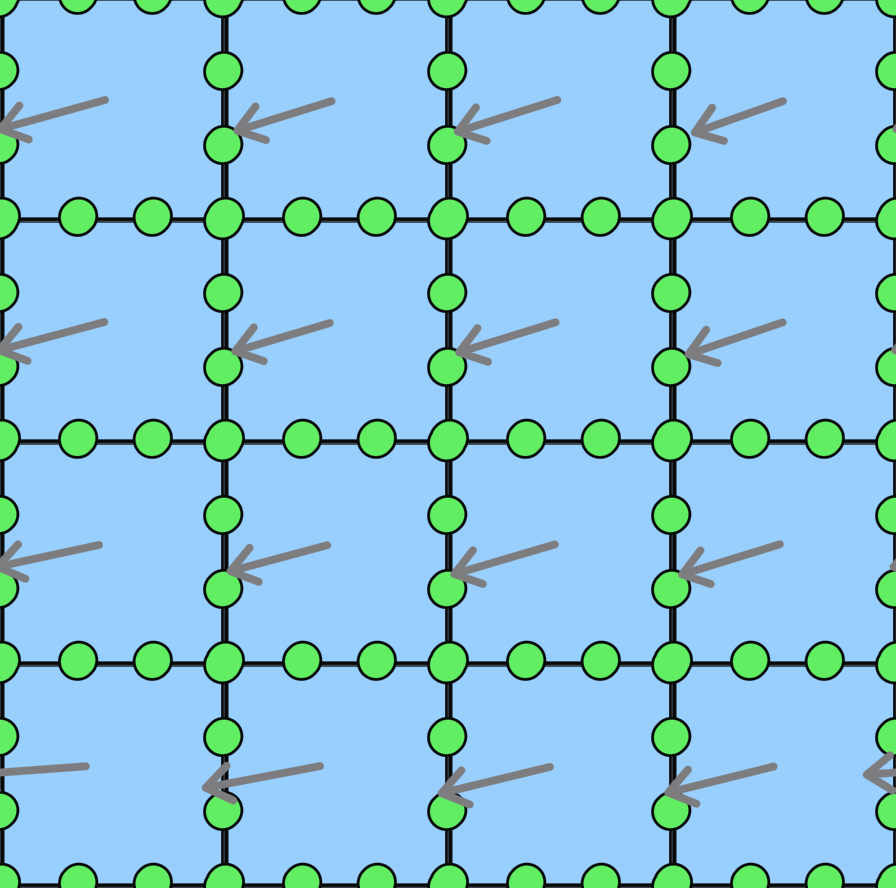
This pattern is drawn by a WebGL 2 fragment shader. Its source:

```glsl
#version 300 es
precision highp float;
// Square grid of black lines beaded with green nodes, one grey flow arrow per cell, on pale blue.

#define REPEATS 4.0        // cells across and down
#define NODE_RADIUS 0.0865 // outer radius, in cell widths
#define OUTLINE 0.0125     // dark rim of a node
#define ROW_LINE 0.0118    // half width of horizontal lines
#define COLUMN_LINE 0.0165 // half width of vertical lines
#define STRIPE 0.003       // half width of the grey streak in a line
#define ARROW_WIDTH 0.0175 // half width of the arrow stroke
#define HEAD_LENGTH 0.135
#define HEAD_ANGLE 0.62
#define JITTER 0.022       // random shift of the arrow tips

uniform vec2 u_resolution;
out vec4 fragColor;

const vec3 SKY = vec3(0.60, 0.81, 1.00);
const vec3 GREEN = vec3(0.385, 0.935, 0.385);
const vec3 INK = vec3(0.03, 0.04, 0.04);
const vec3 STREAK = vec3(0.24, 0.27, 0.29);
const vec3 GREY = vec3(0.49, 0.49, 0.50);

vec2 hash22(vec2 p) {
  vec3 h = fract(p.xyx * vec3(0.1031, 0.1030, 0.0973));
  h += dot(h, h.yzx + 33.33);
  return fract((h.xx + h.yz) * h.zy);
}

float segment(vec2 p, vec2 a, vec2 b) {
  vec2 pa = p - a, ba = b - a;
  return length(pa - ba * clamp(dot(pa, ba) / dot(ba, ba), 0.0, 1.0));
}

vec2 rotate(vec2 v, float a) {
  float c = cos(a), s = sin(a);
  return vec2(c * v.x - s * v.y, s * v.x + c * v.y);
}

float coverage(float d, float pixel) {
  return clamp(0.5 - d / pixel, 0.0, 1.0);
}

// Distance to the nearest repeat of a node: two discs slightly out of register
float node(vec2 p, vec2 centre, vec2 metric) {
  vec2 d = p - centre;
  d = (d - round(d)) * metric;
  vec2 slip = vec2(0.003, -0.003);
  return min(length(d - slip), length(d + slip)) - NODE_RADIUS;
}

// Arrow of one cell: it drifts left and flattens toward the lower left cells
float arrow(vec2 p, vec2 cell, vec2 metric) {
  vec2 id = mod(cell, REPEATS);
  vec2 t = id / (REPEATS - 1.0);
  float low = t.y * t.y * t.y;
  float corner = low * pow(1.0 - t.x, 4.0);
  vec2 wobble = hash22(id + 7.0) - 0.5;

  vec2 tail = vec2(0.472 + 0.022 * t.x - 0.036 * low - 0.05 * corner, 0.453);
  vec2 tip = vec2(0.018 + 0.065 * t.x - 0.10 * low - 0.04 * corner,
                  0.584 + 0.012 * t.x - 0.022 * low - 0.07 * corner);
  tail += wobble * vec2(0.5, 0.3) * JITTER;
  tip += wobble.yx * vec2(2.0, 0.4) * JITTER;

  p = (p - cell) * metric;
  tail *= metric;
  tip *= metric;
  vec2 barb = normalize(tail - tip) * HEAD_LENGTH;
  float d = segment(p, tip, tail);
  d = min(d, segment(p, tip, tip + rotate(barb, HEAD_ANGLE)));
  d = min(d, segment(p, tip, tip + rotate(barb, -HEAD_ANGLE)));
  return d - ARROW_WIDTH;
}

void main() {
  // Cell coordinates, with y running downward
  vec2 uv = gl_FragCoord.xy / u_resolution;
  vec2 p = vec2(uv.x, 1.0 - uv.y) * REPEATS;
  vec2 metric = vec2(1.0, u_resolution.y / u_resolution.x);
  float pixel = 1.2 * REPEATS / u_resolution.x;
  vec2 q = (p - round(p)) * metric;
  vec3 color = SKY;

  // Grid lines, each with a thin grey streak
  color = mix(color, INK, coverage(abs(q.y + 0.009) - ROW_LINE, pixel));
  color = mix(color, STREAK, coverage(abs(q.y + 0.0025) - STRIPE, pixel));
  color = mix(color, INK, coverage(abs(q.x - 0.0035) - COLUMN_LINE, pixel));
  color = mix(color, STREAK, coverage(abs(q.x - 0.001) - STRIPE, pixel));

  // Three nodes per side; the first of each overlap into a larger corner node
  float beads = 1.0;
  for (int i = 0; i < 3; i++) {
    float along = float(i) / 3.0;
    float nudge = i == 0 ? 0.004 : 0.0155;
    beads = min(beads, node(p, vec2(along + nudge, -0.0235), metric));
    beads = min(beads, node(p, vec2(-0.0035, along - 0.5 * nudge - 0.006), metric));
  }
  color = mix(color, INK, coverage(beads, pixel));
  color = mix(color, GREEN, coverage(beads + OUTLINE, pixel));

  // Arrows lie on top and may reach into the neighbouring cell
  float arrows = 1.0;
  for (int i = -1; i <= 1; i++) {
    arrows = min(arrows, arrow(p, floor(p) + vec2(float(i), 0.0), metric));
  }
  color = mix(color, GREY, coverage(arrows, pixel));

  fragColor = vec4(color, 1.0);
}
```
